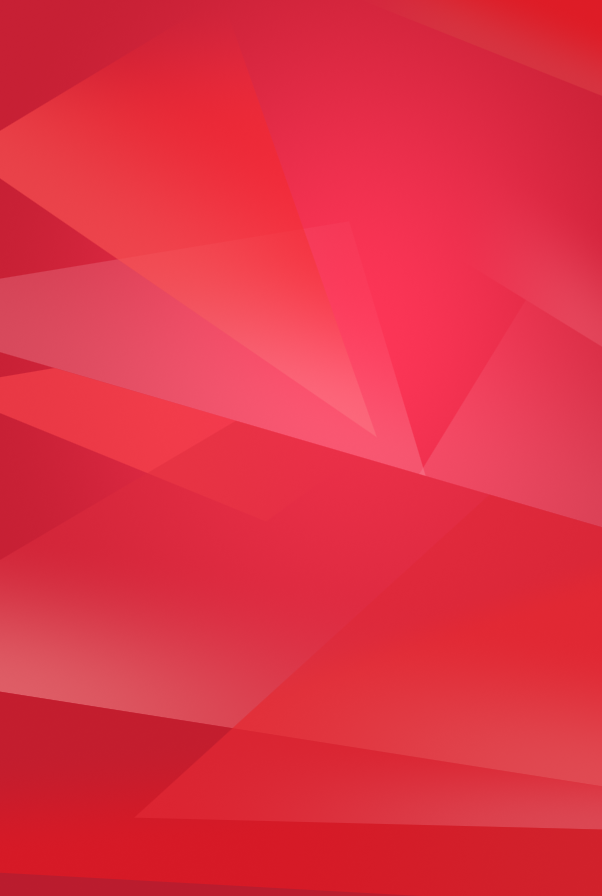
Give the GLSL for this background, as a Shadertoy shader.

```glsl
// Signed distance to the line a-b, positive on its left
float side(vec2 p, vec2 a, vec2 b) {
    vec2 d = normalize(b - a);
    return d.x * (p.y - a.y) - d.y * (p.x - a.x);
}

// Smoothed coverage of the positive side
float cover(float d) {
    return clamp(0.5 + d / max(fwidth(d), 1e-5), 0.0, 1.0);
}

float hash(vec2 p) {
    return fract(sin(dot(p, vec2(12.99, 78.23))) * 43758.5);
}

void mainImage(out vec4 fragColor, in vec2 fragCoord) {
    vec2 p = fragCoord / iResolution.xy;

    // Crimson field with a central glow
    float radius = length((p - vec2(0.59, 0.62)) * vec2(0.85, 1.0));
    vec3 color = mix(vec3(0.99, 0.21, 0.34), vec3(0.78, 0.125, 0.205), smoothstep(0.0, 0.56, radius));

    // Top right corner
    float corner = side(p, vec2(0.60, 1.0), vec2(1.0, 0.893));
    vec3 cornerColor = mix(vec3(0.84, 0.20, 0.25), vec3(0.87, 0.11, 0.15), smoothstep(0.0, 0.08, corner));
    color = mix(color, cornerColor, cover(corner) * smoothstep(0.56, 0.78, p.x));

    // Long dividing slope
    float slope = side(p, vec2(0.0, 0.607), vec2(1.0, 0.4115));
    float above = cover(slope);

    // Pale band pointing down to the right
    float bandTop = side(p, vec2(0.58, 0.753), vec2(0.0, 0.689));
    float bandRight = side(p, vec2(0.703, 0.478), vec2(0.58, 0.753));
    float band = above * cover(bandTop) * cover(bandRight);
    float bandFade = mix(0.16, 0.27, smoothstep(0.22, 0.0, slope)) * (1.0 - 0.75 * smoothstep(0.3, 0.6, p.x) * smoothstep(0.0, 0.2, slope));
    color = mix(color, vec3(1.0, 0.72, 0.77), band * bandFade);

    // Large upper left blade
    float bladeTop = side(p, vec2(0.36, 1.0), vec2(0.0, 0.854));
    float bladeLow = side(p, vec2(0.0, 0.801), vec2(0.626, 0.512));
    float bladeRight = side(p, vec2(0.626, 0.512), vec2(0.36, 1.02));
    float blade = cover(bladeTop) * cover(bladeLow) * cover(bladeRight);
    float bladeRed = 0.65 * smoothstep(0.55, 0.72, p.y) * smoothstep(1.0, 0.85, p.y);
    color = mix(color, vec3(0.95, 0.16, 0.19), blade * bladeRed);
    color = mix(color, vec3(1.0, 0.70, 0.65), blade * 0.20 * smoothstep(0.22, 0.0, bladeLow));

    // Right wing and the haze over it
    float haze = side(p, vec2(0.78, 0.704), vec2(1.0, 0.613));
    float wingLeft = side(p, vec2(0.866, 0.657), vec2(0.703, 0.478));
    float wing = above * cover(wingLeft) * cover(-haze);
    color = mix(color, vec3(0.98, 0.60, 0.66), wing * (0.06 + 0.19 * smoothstep(0.24, 0.0, slope)));
    color = mix(color, vec3(0.98, 0.55, 0.60), cover(haze) * 0.28 * smoothstep(0.13, 0.0, haze) * smoothstep(0.75, 0.98, p.x));

    // Left shard below the slope
    float shardTop = side(p, vec2(0.3, 0.613), vec2(0.0, 0.579));
    float shardLow = side(p, vec2(0.0, 0.539), vec2(0.442, 0.418));
    float shardRight = side(p, vec2(0.442, 0.418), vec2(0.60, 0.495));
    float shard = (1.0 - above) * cover(shardTop) * cover(shardLow) * cover(shardRight);
    color = mix(color, vec3(0.98, 0.27, 0.30), shard * 0.65 * smoothstep(0.62, 0.25, p.x));

    // Lower sheet, paler toward its foot
    float foot = side(p, vec2(0.0, 0.228), vec2(1.0, 0.1224));
    float sheetTop = side(p, vec2(0.30, 0.494), vec2(0.0, 0.375));
    float sheet = cover(foot) * cover(sheetTop) * (1.0 - above);
    color = mix(color, vec3(0.87, 0.17, 0.24), sheet * 0.5);
    color = mix(color, vec3(0.92, 0.60, 0.59), sheet * 0.48 * smoothstep(0.18, 0.0, foot) * mix(1.0, 0.4, smoothstep(0.0, 0.6, p.x)));

    // Ground beneath the sheet
    vec3 ground = mix(vec3(0.84, 0.10, 0.15), vec3(0.765, 0.115, 0.18), smoothstep(0.04, 0.16, p.y - 0.05 * p.x));
    color = mix(ground, color, cover(foot));

    // Right fold, crossing the foot of the sheet
    float foldLeft = side(p, vec2(0.80, 0.44), vec2(0.223, 0.0875));
    float foldLow = side(p, vec2(0.223, 0.0875), vec2(1.0, 0.0742));
    float fold = (1.0 - above) * cover(foldLeft) * cover(foldLow);
    color = mix(color, vec3(0.87, 0.15, 0.20), fold * mix(0.85, 0.45, cover(foot)));
    color = mix(color, vec3(0.85, 0.48, 0.52), fold * (1.0 - cover(foot)) * 0.40 * smoothstep(0.10, 0.0, foldLow) * smoothstep(0.25, 1.0, p.x));

    // Warm plane inside the fold
    float plane = side(p, vec2(1.0, 0.376), vec2(0.52, 0.268));
    float warm = fold * cover(foot) * smoothstep(-0.01, 0.04, plane);
    color = mix(color, vec3(0.90, 0.16, 0.19), warm * 0.6);
    color = mix(color, vec3(0.87, 0.50, 0.52), warm * 0.35 * smoothstep(0.16, 0.0, foot) * smoothstep(0.3, 1.0, p.x));

    // Base strip and dark bottom edge
    color = mix(color, vec3(0.80, 0.16, 0.19), cover(-foldLow) * 0.5 * smoothstep(0.4, 1.0, p.x));
    float rim = side(p, vec2(0.0, 0.026), vec2(0.70, 0.0));
    color = mix(color, vec3(0.73, 0.11, 0.18), cover(-rim));

    // Faint dither against banding
    color += (hash(fragCoord) - 0.5) / 255.0;
    fragColor = vec4(color, 1.0);
}
```
